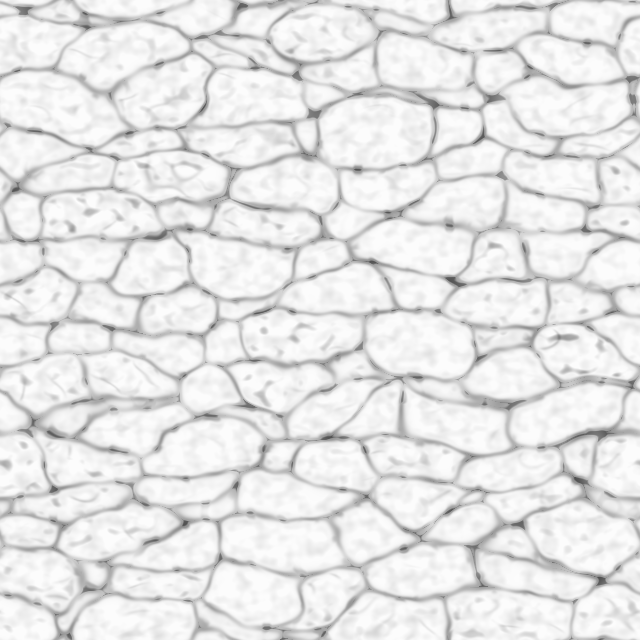
Give the GLSL for this texture map, as a Shadertoy shader.

```glsl
// Tiling dry-stone wall occlusion map: pale rounded stones, soft grey joints, faint pitting.

const vec2 STONE_GRID = vec2(8.0, 16.0);  // stones across and up; rows must be even
const float CORNER_ROUNDING = 0.0036;
const float JOINT_WIDTH = 0.0041;
const float RIM_TONE = 0.99;

vec2 hash2(vec2 p, float seed) {
    vec2 q = vec2(dot(p, vec2(127.1, 311.7)), dot(p, vec2(269.5, 183.3)));
    return fract(sin(q + seed * 17.31) * 43758.545);
}

// Gradient noise that wraps after `period` cells over the canvas
float wrapNoise(vec2 uv, vec2 period, float seed) {
    vec2 p = uv * period;
    vec2 cell = floor(p), f = p - cell;
    vec2 blend = f * f * f * (f * (f * 6.0 - 15.0) + 10.0);
    vec4 corner;
    for (int i = 0; i < 4; i++) {
        vec2 o = vec2(i % 2, i / 2);
        float angle = 6.2832 * hash2(mod(cell + o, period), seed).x;
        corner[i] = dot(vec2(cos(angle), sin(angle)), f - o);
    }
    vec2 rows = mix(corner.xz, corner.yw, blend.x);
    return 1.4 * mix(rows.x, rows.y, blend.y);
}

vec2 warp(vec2 uv, vec2 period, float amount, float seed) {
    return amount * vec2(wrapNoise(uv, period, seed), wrapNoise(uv, period, seed + 1.0));
}

// Stone centre in xy, size weight in z
vec3 stoneSeed(vec2 cell, vec2 grid) {
    vec2 id = mod(cell, grid);
    vec2 jitter = 0.5 + vec2(0.95, 0.74) * (hash2(id, 1.0) - 0.5);
    float stagger = 0.5 * mod(id.y, 2.0);
    return vec3(cell + jitter + vec2(stagger, 0.0), 0.6 * hash2(id, 2.0).x);
}

// Cubic norm: squarer cells than round distance gives
float blockPower(vec2 v, float weight) {
    vec2 a = abs(v);
    return dot(a * a, a) - weight;
}

// Weighted Voronoi: x = rounded distance to the joint, yz = wrapped stone id
vec3 stoneField(vec2 uv, vec2 grid, float rounding) {
    vec2 p = uv * grid, home = floor(p), nearestCell = home, toNearest = vec2(0.0);
    float best = 1e5;
    for (int y = -2; y <= 2; y++)
    for (int x = -2; x <= 2; x++) {
        vec2 cell = home + vec2(x, y);
        vec3 s = stoneSeed(cell, grid);
        float power = blockPower(p - s.xy, s.z);
        if (power < best) { best = power; toNearest = p - s.xy; nearestCell = cell; }
    }
    // Soft minimum over all bisectors rounds the corners
    float total = 0.0;
    for (int y = -2; y <= 2; y++)
    for (int x = -2; x <= 2; x++) {
        vec2 cell = home + vec2(x, y);
        if (distance(cell, nearestCell) < 0.5) continue;
        vec3 s = stoneSeed(cell, grid);
        vec2 v = p - s.xy;
        vec2 slope = 3.0 * (abs(v) * v - abs(toNearest) * toNearest) * grid;
        float edge = (blockPower(v, s.z) - best) / max(length(slope), 1e-3);
        total += exp(-edge / rounding);
    }
    return vec3(-rounding * log(total + 1e-9), mod(nearestCell, grid));
}

// Darkness of a joint, with deep hollows where stones do not meet
float jointShade(float d, float width, float strength) {
    float t = max(d, 0.0) / width;
    float line = 0.86 * exp(-t * t) + 0.14 * exp(-t * t * 0.2);
    float hollow = smoothstep(-0.0004, -0.0034, d);
    return line * strength + 0.27 * hollow;
}

// Darkness of the stone face: soft mottling, short pits and thin ledges
float faceShade(vec2 uv, float roughness) {
    float mottle = wrapNoise(uv, vec2(38.0, 46.0), 11.0)
                 + 0.5 * wrapNoise(uv, vec2(72.0, 84.0), 12.0);
    float pit = smoothstep(0.2, 0.75, wrapNoise(uv, vec2(40.0, 56.0), 13.0));
    float ledge = wrapNoise(uv, vec2(13.0, 22.0), 14.0) / 0.08;
    float ledgeMask = smoothstep(0.0, 0.45, wrapNoise(uv, vec2(16.0), 15.0));
    float soft = max(0.018 + 0.08 * mottle, 0.0);
    return soft + roughness * (0.32 * pit * roughness
                             + 0.15 * ledgeMask * exp(-ledge * ledge));
}

void mainImage(out vec4 fragColor, in vec2 fragCoord) {
    vec2 uv = fragCoord / iResolution.xy;

    // Bent, slightly uneven outlines
    vec2 bent = uv + warp(uv, vec2(6.0, 7.0), 0.022, 3.0)
                   + warp(uv, vec2(15.0, 17.0), 0.006, 16.0)
                   + warp(uv, vec2(30.0), 0.0045, 5.0);
    vec3 stone = stoneField(bent, STONE_GRID, CORNER_ROUNDING);
    float roughness = hash2(stone.yz, 7.0).x;

    // Joints open and fade along their length
    float gap = 0.0034 * smoothstep(0.12, 0.6, wrapNoise(uv, vec2(42.0), 8.0));
    float strength = 0.27 + 0.2 * wrapNoise(uv, vec2(26.0), 9.0);
    float d = stone.x - gap;

    float face = smoothstep(0.003, 0.013, d) * faceShade(uv, roughness);
    float tone = RIM_TONE - jointShade(d, JOINT_WIDTH, strength) - face;
    fragColor = vec4(vec3(clamp(tone, 0.0, 1.0)), 1.0);
}
```
